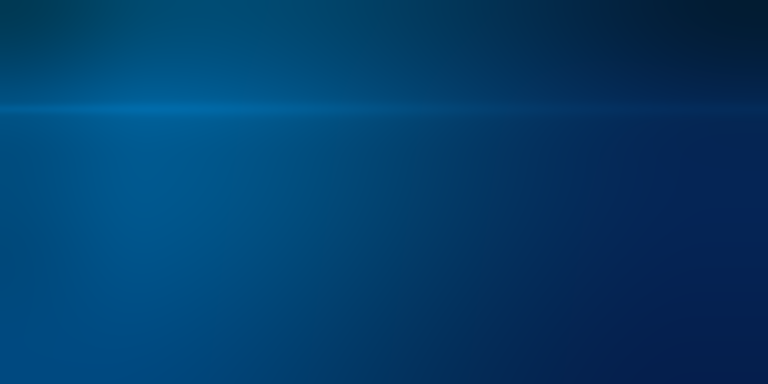
Reproduce this background procedurally as a Shadertoy shader.

```glsl
// A deep blue backdrop: a slanted ramp from azure to navy, darkened towards
// the edges and upper corners, crossed by a thin horizontal streak of light.
// All parts are smooth ramps and Gaussian falloffs in canvas units (0 to 1).

const vec3 AZURE = vec3(0.000, 0.350, 0.565);
const vec3 NAVY = vec3(0.020, 0.146, 0.338);
const vec3 TEAL_SHIFT = vec3(0.000, 0.000, -0.028);
const vec2 RAMP_SPAN = vec2(0.15, 0.93);
const float RAMP_SLANT = 0.06;

const vec3 FLOOR_SHADE = vec3(1.00, 0.80, 0.88);
const vec3 CEILING_SHADE = vec3(0.80, 0.89, 0.85);
const vec3 LEFT_SHADE = vec3(1.00, 0.85, 0.87);
const vec3 CORNER_LEFT_SHADE = vec3(1.00, 0.84, 0.78);
const vec3 CORNER_RIGHT_SHADE = vec3(0.50, 0.83, 0.68);

const float STREAK_Y = 0.716;
const float STREAK_CORE = 0.017;
const float STREAK_HALO = 0.075;
const vec3 CORE_LIGHT = vec3(0.000, 0.047, 0.073);
const vec3 HALO_LIGHT = vec3(0.000, 0.028, 0.037);

float gauss(float distance, float width) {
    float q = distance / width;
    return exp(-q * q);
}

// Multiplies a colour by a shade, weighted by amount.
vec3 shade(vec3 color, vec3 tint, float amount) {
    return color * mix(vec3(1.0), tint, amount);
}

vec3 backdrop(vec2 uv) {
    // Main ramp, with a little teal in its midtones
    float t = smoothstep(RAMP_SPAN.x, RAMP_SPAN.y,
                         uv.x - RAMP_SLANT * (uv.y - 0.5));
    vec3 color = mix(AZURE, NAVY, t) + TEAL_SHIFT * 4.0 * t * (1.0 - t);

    // Edge shading
    color = shade(color, FLOOR_SHADE, 1.0 - smoothstep(-0.1, 0.58, uv.y));
    color = shade(color, CEILING_SHADE, smoothstep(0.72, 1.0, uv.y));
    color = shade(color, LEFT_SHADE,
                  (1.0 - smoothstep(0.0, 0.2, uv.x)) * smoothstep(0.0, 0.4, uv.y));

    // Upper corners
    float cornerLeft = gauss(length(uv - vec2(0.0, 1.0)), 0.20);
    float cornerRight = gauss(length((uv - 1.0) * vec2(1.0, 0.9)), 0.24);
    color = shade(color, CORNER_LEFT_SHADE, cornerLeft);
    return shade(color, CORNER_RIGHT_SHADE, cornerRight);
}

vec3 streak(vec2 uv) {
    float dy = uv.y - STREAK_Y;
    float strength = mix(1.0, 0.4, smoothstep(0.15, 0.75, uv.x));
    // The core narrows towards the left end
    float width = STREAK_CORE * mix(0.75, 1.15, smoothstep(0.0, 0.3, uv.x));
    return strength * (CORE_LIGHT * gauss(dy, width)
                     + HALO_LIGHT * gauss(dy, STREAK_HALO));
}

void mainImage(out vec4 fragColor, in vec2 fragCoord) {
    vec2 uv = fragCoord / iResolution.xy;
    fragColor = vec4(clamp(backdrop(uv) + streak(uv), 0.0, 1.0), 1.0);
}
```
